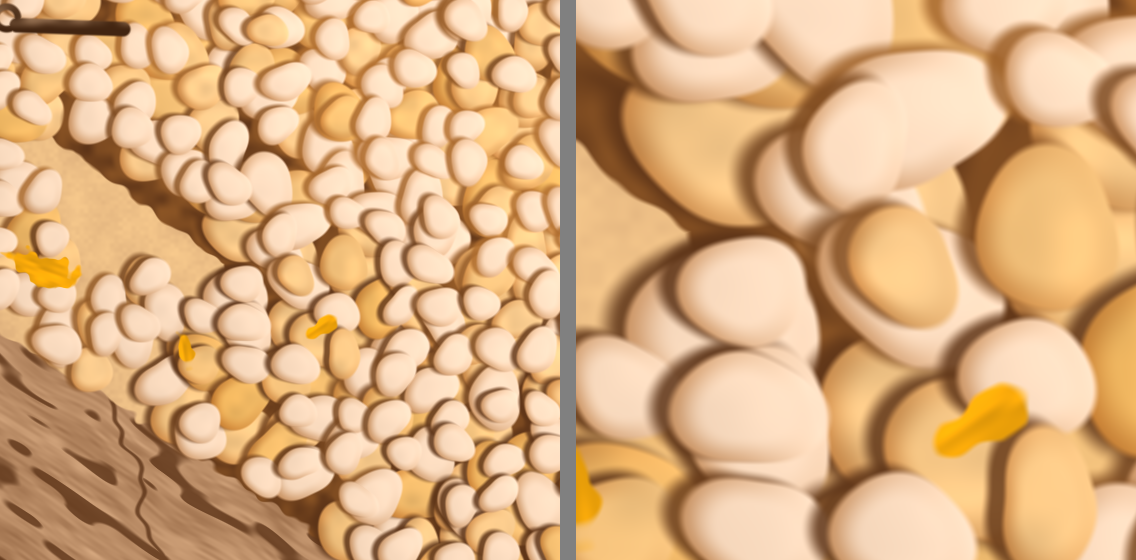
Left, the full canvas; right, a detail of the centre.
Write a WebGL 1 fragment shader that draws this texture.

```glsl
precision highp float;
uniform vec2 u_resolution;

#define CELL_LARGE 0.102
#define CELL_SMALL 0.086
#define EDGE 0.0028
#define SHADOW_SHIFT vec2(-0.010, 0.003)
#define SHADOW_STRENGTH 0.85
#define WOOD_LEVEL 0.345
#define LEAF_COUNT 3

const vec3 WHITE = vec3(0.98, 0.86, 0.75);
const vec3 CREAM = vec3(0.97, 0.79, 0.55);
const vec3 YELLOW = vec3(0.93, 0.69, 0.32);
const vec3 TAN = vec3(0.73, 0.55, 0.40);
const vec3 AMBER = vec3(0.67, 0.42, 0.18);
const vec3 DARK = vec3(0.36, 0.20, 0.09);
const vec3 PETAL = vec3(1.0, 0.68, 0.04);

float hash(vec2 p) {
  return fract(sin(dot(p, vec2(127.1, 311.7))) * 43758.5453);
}

float noise(vec2 p) {
  vec2 i = floor(p), f = fract(p);
  f = f * f * (3.0 - 2.0 * f);
  return mix(mix(hash(i), hash(i + vec2(1, 0)), f.x),
             mix(hash(i + vec2(0, 1)), hash(i + vec2(1, 1)), f.x), f.y);
}

mat2 rot(float a) {
  float c = cos(a), s = sin(a);
  return mat2(c, s, -s, c);
}

float cover(float dist) { return 1.0 - smoothstep(-EDGE, EDGE, dist); }

float segment(vec2 p, vec2 a, vec2 b) {
  vec2 d = b - a;
  return length(p - a - d * clamp(dot(p - a, d) / dot(d, d), 0.0, 1.0));
}

// Coordinates along and across the wood grain
vec2 grain(vec2 p) { return vec2(dot(p, vec2(0.842, -0.54)), dot(p, vec2(0.54, 0.842))); }

float woodDist(vec2 p) { return grain(p).y - WOOD_LEVEL; }

float slabDist(vec2 p) {
  return max((p.y - 0.82 + 0.72 * p.x) * 0.81, p.x - 0.39 + 0.45 * (0.5 - p.y));
}

vec3 woodColor(vec2 p) {
  vec2 g = grain(p);
  g.y += 0.02 * noise(g * 9.0);
  float fibre = 0.6 * noise(g * vec2(8, 55)) + 0.4 * noise(g * vec2(30, 170));
  vec3 col = mix(vec3(0.60, 0.42, 0.28), vec3(0.84, 0.66, 0.50), fibre);
  float crack = smoothstep(0.70, 0.82, noise(g * vec2(13, 52) + 7.0));
  float split = abs(p.x - 0.28 + 0.25 * p.y + 0.03 * (noise(p.yy * 24.0) - 0.5));
  crack = max(crack, 1.0 - smoothstep(0.001, 0.007, split));
  return mix(col, DARK, 0.8 * crack);
}

vec3 groundColor(vec2 p) {
  float rough = noise(p * 45.0);
  vec3 col = mix(DARK, AMBER, 0.6 * rough);
  vec3 slab = mix(TAN, CREAM, 0.55 + 0.3 * noise(p * 22.0) + 0.15 * noise(p * 130.0));
  col = mix(col, slab, cover(slabDist(p) + 0.018 * (rough - 0.5)));
  return mix(col, woodColor(p), cover(woodDist(p) + 0.02 * (rough - 0.5)));
}

// Normalised radius of a wobbly ellipse: 1 at its rim
float pebble(vec2 q, vec2 radii, float seed) {
  float a = atan(q.y, q.x);
  float wobble = 1.0 + 0.05 * sin(2.0 * a + seed * 40.0) + 0.055 * sin(3.0 * a + seed * 90.0);
  return length(q / radii) / wobble;
}

vec3 addPebbles(vec3 col, vec2 p, float layer) {
  float size = mix(CELL_LARGE, CELL_SMALL, layer * 0.5);
  mat2 turn = rot(0.3 + 0.6 * layer), back = rot(-0.3 - 0.6 * layer);
  vec2 home = floor(turn * p / size);
  for (int j = -1; j <= 1; j++) for (int i = -1; i <= 1; i++) {
    vec2 id = home + vec2(i, j), key = id + 37.0 * layer;
    float h = hash(key + 0.3), k = hash(key + 5.7), tint = hash(key + 9.1);
    vec2 jitter = 0.5 * (vec2(hash(key + 2.2), hash(key + 3.9)) - 0.5);
    vec2 center = back * ((id + 0.5 + jitter) * size);

    // Bare wood, open slab and thinner cover on the slab
    if (woodDist(center) < 0.028) continue;
    if (segment(center, vec2(0.13, 0.73), vec2(0.34, 0.55)) < 0.075) continue;
    if (slabDist(center) < 0.0 && layer < 0.5) continue;
    if (layer > 1.5 && k > 0.85) continue;

    float r = size * mix(0.56, 0.42, layer * 0.5) * mix(0.86, 1.14, k);
    vec2 radii = r * vec2(1.0 + 0.24 * h, 0.92 - 0.1 * h);
    mat2 spin = rot(6.283 * hash(key + 7.4));
    vec2 q = p - center;
    float d = pebble(spin * q, radii, h);
    float ds = pebble(spin * (q - SHADOW_SHIFT), radii, h);
    vec3 shadow = mix(DARK, AMBER, smoothstep(0.3, 0.9, noise(center * 9.0) * 0.6 + center.y * 0.5));
    col = mix(col, shadow, SHADOW_STRENGTH * (1.0 - smoothstep(0.88, 1.16, ds)));

    // Stone colour, mottling and warm shade away from the light
    float yellow = step(tint, 0.85 - 0.36 * layer);
    vec3 stone = mix(WHITE, mix(CREAM, YELLOW, 0.75 * k * k), yellow);
    stone *= 1.0 + (0.03 + 0.09 * yellow) * (noise(p * 38.0 + id) - 0.5);
    float facing = dot(q / r, vec2(0.85, 0.25));
    stone += 0.035 * facing;
    float shade = smoothstep(0.5, 1.05, d) * clamp(0.5 - 0.6 * facing, 0.0, 1.0);
    stone = mix(stone, stone * vec3(0.80, 0.64, 0.46), 0.85 * shade);
    col = mix(col, stone, cover((d - 1.0) * r));
  }
  return col;
}

vec3 addLeaves(vec3 col, vec2 p) {
  for (int i = 0; i < LEAF_COUNT; i++) {
    float n = float(i);
    vec2 q = rot(0.35 + 1.1 * n) * (p - vec2(0.08 + 0.25 * n, 0.52 - 0.15 * sin(1.2 * n)));
    float r = mix(0.065, 0.034, step(0.5, n));
    float d = (length(q / vec2(1.0, 0.42)) - r * (0.55 + 0.8 * noise(q * 70.0 + n))) * 0.5;
    vec3 petal = PETAL * (0.86 + 0.2 * noise(q * vec2(40, 150)));
    col = mix(col, petal, cover(d));
  }
  return col;
}

vec3 addStick(vec3 col, vec2 p) {
  float d = segment(p, vec2(0.03, 0.955), vec2(0.22, 0.948)) - 0.013;
  d = min(d, abs(length(p - vec2(0.012, 0.968)) - 0.02) - 0.006);
  vec3 stick = mix(DARK * 0.7, TAN * 0.8, smoothstep(0.945, 0.965, p.y) * noise(p * 35.0));
  return mix(col, stick, cover(d));
}

void main() {
  vec2 p = gl_FragCoord.xy / u_resolution;
  vec3 col = groundColor(p);
  for (int i = 0; i < 3; i++) col = addPebbles(col, p, float(i));
  col = addStick(addLeaves(col, p), p);
  col *= 1.0 + 0.05 * smoothstep(0.6, 1.6, p.x + p.y);
  gl_FragColor = vec4(min(col, 1.0), 1.0);
}
```
